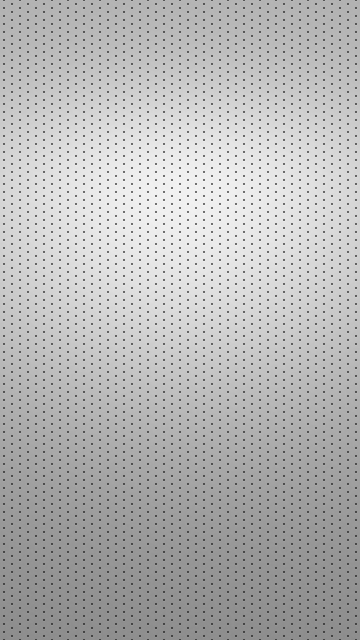
Reproduce this pattern procedurally as a WebGL 2 fragment shader.

```glsl
#version 300 es
precision highp float;
// Perforated silver sheet: small dark holes in staggered columns over grey
// metal. The sheen is a linear ramp plus a lopsided Gaussian glow; each hole
// is a soft disc with a faint light lower rim.

#define COLUMNS 45.0        // hole columns across the width
#define HOLE_RADIUS 0.13    // in units of the column pitch
#define HOLE_SHADE 0.38     // hole brightness relative to the metal
#define RIM_LIGHT 0.035
#define GRAIN 0.012
#define TOP_GREY 0.68
#define BOTTOM_GREY 0.55
#define GLOW 0.305
#define GLOW_CENTER 0.69    // height of the brightest band
#define GLOW_ABOVE 0.14     // falloff widths, as shares of the height
#define GLOW_BELOW 0.25
#define SIDE_FALLOFF 1.8

uniform vec2 u_resolution;
out vec4 fragColor;

float hash(vec2 p) {
    vec3 q = fract(p.xyx * 0.1031);
    q += dot(q, q.yzx + 33.33);
    return fract((q.x + q.y) * q.z);
}

float valueNoise(vec2 p) {
    vec2 cell = floor(p);
    vec2 f = smoothstep(0.0, 1.0, fract(p));
    float low = mix(hash(cell), hash(cell + vec2(1.0, 0.0)), f.x);
    float high = mix(hash(cell + vec2(0.0, 1.0)), hash(cell + 1.0), f.x);
    return mix(low, high, f.y);
}

// Metal brightness, with the glow fading faster upward than downward.
float sheen(vec2 uv) {
    float dy = uv.y - GLOW_CENTER;
    float dx = uv.x - 0.5;
    float h = dy / (dy > 0.0 ? GLOW_ABOVE : GLOW_BELOW);
    float glow = GLOW * exp(-0.5 * h * h - SIDE_FALLOFF * dx * dx);
    return mix(BOTTOM_GREY, TOP_GREY, uv.y) + glow;
}

// Offset from the nearest hole; odd columns are shifted by half a pitch.
vec2 holeOffset(vec2 p) {
    float shift = 0.5 * mod(floor(p.x), 2.0);
    return vec2(fract(p.x) - 0.5, fract(p.y + shift + 0.5) - 0.5);
}

// Disc coverage, softened over one canvas pixel.
float disc(vec2 offset, float radius, float pixel) {
    float d = length(offset) - radius;
    return 1.0 - smoothstep(-0.6 * pixel, 0.6 * pixel, d);
}

void main() {
    vec2 uv = gl_FragCoord.xy / u_resolution;
    float pixel = COLUMNS / u_resolution.x;

    // Pitch units: x from the left edge, y from the middle of the canvas.
    vec2 p = vec2(gl_FragCoord.x, gl_FragCoord.y - 0.5 * u_resolution.y) * pixel;
    vec2 offset = holeOffset(p);

    // Metal with a fine grain.
    float grey = sheen(uv);
    grey += GRAIN * (valueNoise(p * 5.0 + 400.0) - 0.5);

    // Lit lower rim, then the hole itself.
    grey += RIM_LIGHT * disc(offset + vec2(0.0, 0.09), HOLE_RADIUS * 1.2, pixel);
    grey *= mix(1.0, HOLE_SHADE, disc(offset, HOLE_RADIUS, pixel));

    fragColor = vec4(vec3(grey), 1.0);
}
```
